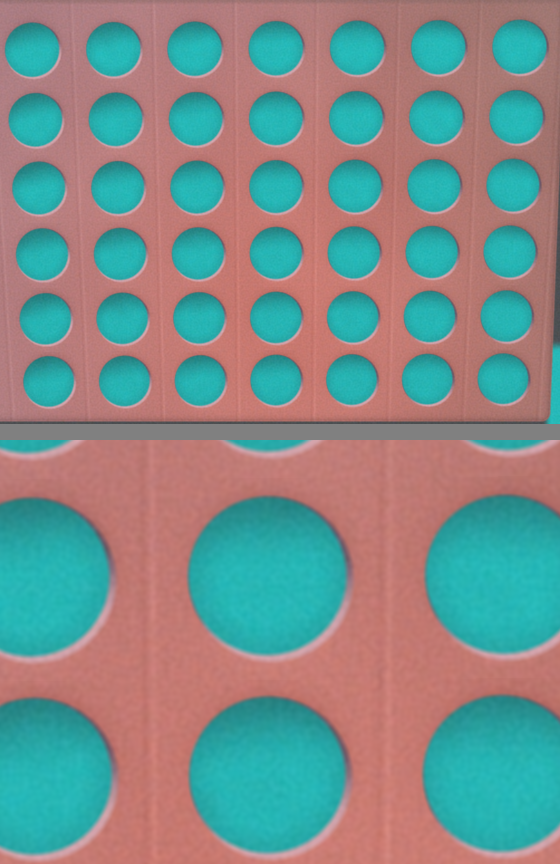
Top: the whole. Bottom: its middle third, enlarged.
Give the GLSL for this pattern, as a Shadertoy shader.

```glsl
// Coral tray with seven by six round holes over teal, seen in slight perspective.

// Layout, in canvas heights, with y measured down from the top
const vec2 GRID = vec2(7.0, 6.0);
const float CENTER_X = 0.6535;
const float PITCH_X = 0.1916;        // column pitch in the top row
const float PITCH_X_SHRINK = 0.0026; // loss of column pitch per row
const float FIRST_ROW = 0.1168;
const float PITCH_Y = 0.1675;
const float PITCH_Y_SHRINK = 0.0022;
const float TILT = 0.006;
const float HOLE_RADIUS = 0.3455;    // in column pitches
const vec2 WALL_SHIFT = vec2(-0.0030, -0.0028);
const float SOFTNESS = 0.0028;
const float GROOVE_WIDTH = 0.0022;
const float GRAIN = 0.035;

// Colours
const vec3 CORAL = vec3(0.79, 0.475, 0.44);
const vec3 MAUVE = vec3(0.66, 0.50, 0.53);
const vec3 BROWN = vec3(0.59, 0.455, 0.44);
const vec3 TEAL_LIT = vec3(0.15, 0.725, 0.72);
const vec3 TEAL_DARK = vec3(0.15, 0.48, 0.48);
const vec3 WALL_LIT = vec3(0.82, 0.64, 0.67);
const vec3 WALL_DARK = vec3(0.42, 0.34, 0.40);
const vec3 GAP = vec3(0.30, 0.31, 0.32);

vec2 hashGradient(vec2 cell) {
    vec3 h = fract(vec3(cell.xyx) * vec3(0.1031, 0.1030, 0.0973));
    h += dot(h, h.yzx + 33.33);
    return fract((h.xx + h.yz) * h.zy) * 2.0 - 1.0;
}

float gradientNoise(vec2 p) {
    vec2 i = floor(p), f = p - i;
    vec2 w = f * f * f * (f * (f * 6.0 - 15.0) + 10.0);
    vec2 e = vec2(0.0, 1.0);
    float a = dot(hashGradient(i), f);
    float b = dot(hashGradient(i + e.yx), f - e.yx);
    float c = dot(hashGradient(i + e.xy), f - e.xy);
    float d = dot(hashGradient(i + e.yy), f - e.yy);
    return mix(mix(a, b, w.x), mix(c, d, w.x), w.y);
}

float columnPitch(float row) { return PITCH_X - PITCH_X_SHRINK * row; }

// Fractional column and row under a point of the canvas
vec2 toGrid(vec2 p) {
    float y = p.y - FIRST_ROW + TILT * (p.x - CENTER_X);
    float root = sqrt(max(PITCH_Y * PITCH_Y - 4.0 * PITCH_Y_SHRINK * y, 0.0));
    float row = (PITCH_Y - root) / (2.0 * PITCH_Y_SHRINK);
    return vec2((p.x - CENTER_X) / columnPitch(row) + 0.5 * (GRID.x - 1.0), row);
}

vec2 holeCenter(vec2 id) {
    float x = (id.x - 0.5 * (GRID.x - 1.0)) * columnPitch(id.y);
    float y = FIRST_ROW + id.y * (PITCH_Y - PITCH_Y_SHRINK * id.y);
    return vec2(CENTER_X + x, y - TILT * x);
}

float inside(float dist, float blur) { return 1.0 - smoothstep(-blur, blur, dist); }

vec3 trayColor(vec2 p, vec2 grid, float blur) {
    vec2 glow = (p - vec2(0.68, 0.76)) / vec2(0.62, 0.72);
    vec3 col = mix(MAUVE, BROWN, smoothstep(0.45, 1.20, p.x));
    col = mix(col, CORAL, exp(-dot(glow, glow) * 0.95));
    col += 0.035 * gradientNoise(p * vec2(5.0, 3.5));

    // Faint moulded grooves between columns
    float across = (fract(grid.x) - 0.5) * columnPitch(grid.y);
    float width = max(GROOVE_WIDTH, blur);
    float wear = 0.6 + 0.6 * gradientNoise(vec2(floor(grid.x) * 7.0, p.y * 12.0));
    col += 0.045 * wear * exp(-across * across / (width * width));
    float shade = across + 2.5 * width;
    return col - 0.02 * exp(-shade * shade / (width * width));
}

void mainImage(out vec4 fragColor, in vec2 fragCoord) {
    vec2 p = fragCoord / iResolution.y;
    p.y = 1.0 - p.y;
    float blur = max(SOFTNESS, 1.0 / iResolution.y);
    vec2 grid = toGrid(p);
    vec3 col = trayColor(p, grid, blur);

    // Nearest hole
    vec2 id = clamp(round(grid), vec2(0.0), GRID - 1.0);
    float radius = HOLE_RADIUS * columnPitch(id.y);
    vec2 offset = p - holeCenter(id);
    vec2 dir = offset / max(length(offset), 1e-4);
    float rim = length(offset) - radius;
    float side = id.x / (GRID.x - 1.0);

    // Soft bevel, then the visible inner wall
    float bevel = exp(-max(rim, 0.0) / 0.007);
    col += bevel * (0.045 * dir.y - 0.025);
    float wallLight = smoothstep(-0.25, 0.75, dir.y + 0.25 * dir.x - 0.55 * side + 0.2);
    vec3 wall = mix(WALL_DARK, WALL_LIT, wallLight);
    col = mix(col, wall, inside(rim, blur));

    // Teal floor, shadowed under the upper edge
    vec2 floorPos = (offset - WALL_SHIFT) / radius;
    float floorRim = (length(floorPos) - 0.965) * radius;
    float height = floorPos.y + mix(0.25, -0.10, side) * floorPos.x;
    float light = smoothstep(-1.15, 0.10, height + 0.25 * side);
    light *= 1.0 - 0.30 * smoothstep(0.55, 1.05, length(floorPos));
    light *= 1.0 - 0.08 * id.y / (GRID.y - 1.0);
    light += 0.10 * gradientNoise(floorPos * 2.0 + id * 9.7);
    col = mix(col, mix(TEAL_DARK, TEAL_LIT, light), inside(floorRim, blur));

    // Outer edges of the tray, with a rounded lower right corner
    vec2 edge = vec2(p.x - 1.335 + 0.038 * p.y, p.y - 0.994) + 0.02;
    float tray = length(max(edge, 0.0)) + min(max(edge.x, edge.y), 0.0) - 0.02;
    col *= 1.0 - 0.14 * exp(-abs(tray + 0.004) / 0.006);
    col = mix(col, BROWN * 0.9, 0.5 * inside(p.y - 0.007, 0.006));
    vec3 outside = mix(GAP, TEAL_LIT, smoothstep(0.80, 0.83, p.y) * smoothstep(1.28, 1.30, p.x));
    col = mix(outside, col, inside(tray, blur));

    // Fine colour grain
    float fine = gradientNoise(p * 190.0);
    vec3 tint = vec3(gradientNoise(p * 90.0 + 17.0), 0.0, gradientNoise(p * 90.0 + 53.0));
    col += GRAIN * (fine + 0.8 * tint);
    fragColor = vec4(clamp(col, 0.0, 1.0), 1.0);
}
```
